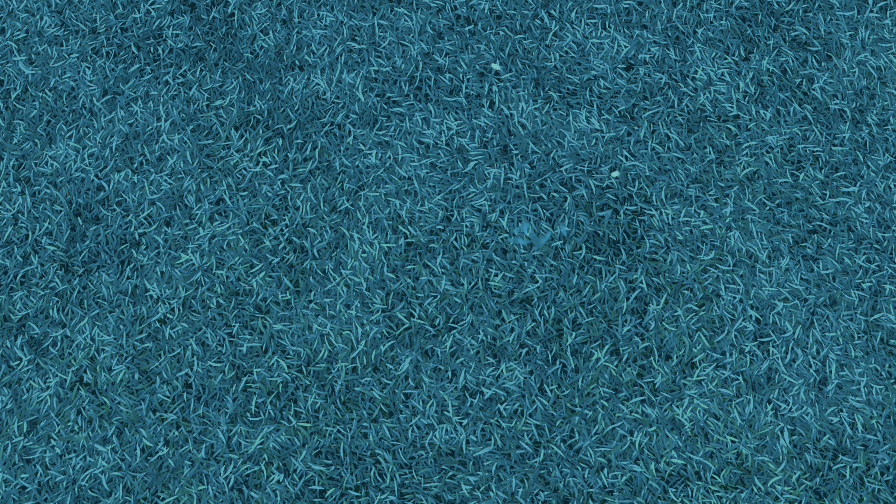
Write a Shadertoy shader that draws this texture.

```glsl
// Dense mown turf in blue-teal, seen from above with a slight perspective.
// Layers of short curved blades are scattered on jittered grids, lit by tone,
// then coloured through a ramp; a few leaf scraps lie on top.

const int   LAYERS       = 14;
const float CELL         = 0.024;   // grid spacing, in canvas heights
const float BLADE_WIDTH  = 0.0021;  // mean half width
const float BLADE_SPREAD = 2.7;     // range of blade angles, radians
const float BLADE_BEND   = 0.5;
const float TONE_RANGE   = 0.92;    // light to dark between blades
const float SHADOW       = 0.32;
const float PATCHINESS   = 0.30;
const int   SCRAPS       = 9;
const vec2  LITTER_SPOT  = vec2(0.60, 0.56);

const vec3 GAP    = vec3(0.035, 0.145, 0.19);
const vec3 DEEP   = vec3(0.11, 0.30, 0.38);
const vec3 MID    = vec3(0.15, 0.38, 0.47);
const vec3 LIGHT  = vec3(0.20, 0.46, 0.57);
const vec3 BRIGHT = vec3(0.34, 0.65, 0.72);
const vec3 TEAL_SHIFT = vec3(0.02, 0.035, -0.035);
const vec3 SCRAP  = vec3(0.20, 0.50, 0.62);
const vec3 PALE   = vec3(0.48, 0.76, 0.76);

vec4 hash4(vec2 p) {
    vec4 q = fract(p.xyxy * vec4(0.1031, 0.1030, 0.0973, 0.1099));
    q += dot(q, q.wzxy + 33.33);
    return fract((q.xxyz + q.yzzw) * q.zywx);
}

float noise(vec2 p) {
    vec2 i = floor(p), f = fract(p);
    f = f * f * (3.0 - 2.0 * f);
    float low  = mix(hash4(i).x, hash4(i + vec2(1, 0)).x, f.x);
    float high = mix(hash4(i + vec2(0, 1)).x, hash4(i + vec2(1, 1)).x, f.x);
    return mix(low, high, f.y);
}

float cover(float inside, float pixel) {
    return clamp(inside / pixel + 0.5, 0.0, 1.0);
}

vec2 turn(vec2 p, float angle) {
    float c = cos(angle), s = sin(angle);
    return vec2(c * p.x + s * p.y, c * p.y - s * p.x);
}

vec3 ramp(float tone) {
    float t = clamp(tone, 0.0, 1.0) * 4.0;
    vec3 color = mix(GAP, DEEP, min(t, 1.0));
    color = mix(color, MID, clamp(t - 1.0, 0.0, 1.0));
    color = mix(color, LIGHT, clamp(t - 2.0, 0.0, 1.0));
    return mix(color, BRIGHT, clamp(t - 3.0, 0.0, 1.0));
}

// Lays one blade over the turf; turf holds tone and teal amount.
vec2 layBlade(vec2 turf, vec2 p, vec2 cell, float depth, float lean, float pixel) {
    vec4 place = hash4(cell);
    vec4 look = hash4(cell + 71.7);
    vec2 q = turn(p - place.xy * CELL, lean + (place.z - 0.5) * BLADE_SPREAD);
    float halfLength = CELL * mix(0.35, 0.85, look.x);
    float along = q.x / halfLength;
    float across = q.y - BLADE_BEND * (look.y - 0.5) * halfLength * along * along;
    float halfWidth = BLADE_WIDTH * mix(0.7, 1.35, look.z) * (1.0 - 0.7 * along * along);
    float ends = cover(halfLength - abs(q.x), pixel);

    float shade = ends * cover(halfWidth - abs(across + 1.5 * BLADE_WIDTH), pixel);
    turf.x *= 1.0 - SHADOW * shade;

    float tone = 0.16 + 0.60 * depth + (place.w - 0.5) * TONE_RANGE + 0.08 * along;
    float teal = smoothstep(0.55, 0.95, look.w);
    return mix(turf, vec2(tone, teal), ends * cover(halfWidth - abs(across), pixel));
}

void mainImage(out vec4 fragColor, in vec2 fragCoord) {
    float pixel = 1.0 / iResolution.y;
    vec2 p = fragCoord * pixel;
    float aspect = iResolution.x * pixel;

    // Blades shrink gently towards the top.
    vec2 ground = vec2((p.x - 0.5 * aspect) * (1.0 + 0.2 * p.y), p.y * (1.0 + 0.1 * p.y));
    float lean = 1.9 + 1.6 * (noise(ground * 3.0 + 20.0) - 0.5);

    vec2 turf = vec2(0.0);
    for (int layer = 0; layer < LAYERS; layer++) {
        float depth = float(layer) / float(LAYERS - 1);
        vec2 q = ground / CELL + hash4(vec2(float(layer), 5.0)).xy;
        vec2 home = floor(q);
        for (int k = 0; k < 9; k++) {
            vec2 cell = home + vec2(k % 3 - 1, k / 3 - 1);
            vec2 id = cell + 137.0 * float(layer + 3);
            turf = layBlade(turf, (q - cell) * CELL, id, depth, lean, pixel);
        }
    }

    // Broad and small patches of light and hue.
    float patches = 0.4 * noise(ground * 5.0) + 0.6 * noise(ground * 22.0 + 9.0);
    float tone = turf.x + PATCHINESS * (patches - 0.5);
    float teal = turf.y * (0.5 + noise(ground * 4.0 + 40.0)) * mix(1.2, 0.6, p.y);
    vec3 color = ramp(tone) + TEAL_SHIFT * teal;

    // Leaf scraps gather at one spot; every fourth is a stray pale fleck.
    for (int i = 0; i < SCRAPS; i++) {
        vec4 r = hash4(vec2(float(i) + 11.0, 29.0));
        bool stray = i % 4 == 3;
        vec2 spot = LITTER_SPOT + (r.xy - 0.5) * (stray ? vec2(0.7, 0.8) : vec2(0.06, 0.09));
        vec2 q = turn(p - spot * vec2(aspect, 1.0), r.z * 6.283);
        vec2 size = stray ? vec2(0.009, 0.005) : vec2(0.020, 0.006) * (0.6 + 0.6 * r.w);
        float ragged = 0.7 + 0.6 * noise(p * 130.0);
        float inside = (ragged - length(q / size)) * size.y;
        vec3 leaf = (stray ? PALE : SCRAP) * (0.8 + 0.4 * noise(p * 90.0 + 3.0));
        color = mix(color, leaf, 0.85 * cover(inside, pixel));
    }
    fragColor = vec4(color, 1.0);
}
```
